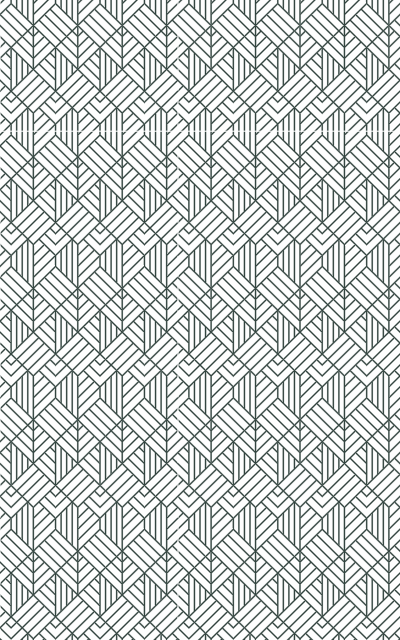
Reproduce this pattern procedurally as a Shadertoy shader.

```glsl
#define COLUMNS 9.0
#define ROWS 4.87
#define ROW_SHIFT 0.194
#define LINE_WIDTH 0.255
#define STRIPE_GAP 2.0
#define CHEVRON_GAP 2.0
#define SEAM_WIDTH 0.0028
#define SEAM_DASHES 48.0
#define SEAM_POS vec2(0.445, 0.205)
#define INK vec3(0.19, 0.26, 0.24)
#define PAPER vec3(0.995)

const float TILE = 8.0;   // sum-coordinate span of one diamond
const float DIAG = 0.7071;

float hash(float n) {
    n = fract(n * 0.1031);
    n *= n + 33.33;
    return fract(n * (n + n));
}

// Distance to the nearest of evenly spaced lines
float stripes(float t, float gap) {
    return abs(fract(t / gap + 0.5) - 0.5) * gap;
}

// Distance to the line work; x runs right, y runs down, a repeat is 8 by 24
float lattice(vec2 pos) {
    vec2 diagonal = vec2(pos.y + pos.x, pos.y - pos.x);
    vec2 cell = floor(diagonal / TILE);
    vec2 p = diagonal - cell * TILE;
    float kind = mod(cell.x + cell.y, 6.0);

    float x = 0.5 * (p.x - p.y);
    float depth = max(p.x, p.y);
    float upperEdge = min(p.x, p.y);
    float lowerEdge = TILE - depth;
    float rising = DIAG * stripes(p.x, STRIPE_GAP);
    float falling = DIAG * stripes(p.y, STRIPE_GAP);
    float upright = stripes(x, 1.0);
    float chevrons = DIAG * stripes(depth, CHEVRON_GAP);
    float edge = DIAG * min(upperEdge, lowerEdge);

    // Chevrons around a stem
    if (kind < 0.5) return min(edge, min(chevrons, abs(x)));
    // Diagonal and upright halves
    if (kind < 1.5) return min(edge, x > 0.0 ? upright : min(falling, abs(x)));
    // Rising box
    if (kind < 2.5) return min(edge, rising);
    // Open chevrons, with the stripes of the tile below entering at the foot
    if (kind < 3.5) {
        float fold = TILE - CHEVRON_GAP;
        float foot = x > 0.0 ? upright : min(rising, abs(x));
        float d = depth > fold ? foot : chevrons;
        return min(min(d, DIAG * abs(depth - fold)), DIAG * upperEdge);
    }
    // Upright and diagonal halves without upper edges
    if (kind < 4.5) {
        float halves = x < 0.0 ? upright : min(rising, abs(x));
        return min(DIAG * lowerEdge, halves);
    }
    // Falling box
    return min(edge, falling);
}

float band(float d, float halfWidth, float soft) {
    return 1.0 - smoothstep(halfWidth - soft, halfWidth + soft, d);
}

// Thin pale joins between sheets, dashed along the height
float seams(vec2 uv) {
    float soft = 0.6 / iResolution.x;
    float along = uv.y * SEAM_DASHES;
    float dashLength = 0.35 + 0.4 * hash(floor(along) + 7.0);
    float dash = band(abs(fract(along) - 0.5), 0.5 * dashLength,
                      SEAM_DASHES / iResolution.y);
    float side = min(uv.x, abs(uv.x - SEAM_POS.x));
    float vertical = dash * band(side, 0.5 * SEAM_WIDTH, soft);
    float aspect = iResolution.y / iResolution.x;
    float across = abs(uv.y - SEAM_POS.y) * aspect;
    float horizontal = band(across, 0.5 * SEAM_WIDTH, soft);
    return max(vertical, 0.9 * horizontal);
}

void mainImage(out vec4 fragColor, in vec2 fragCoord) {
    vec2 uv = fragCoord / iResolution.xy;
    uv.y = 1.0 - uv.y;

    vec2 pos = vec2(uv.x * COLUMNS * 8.0 - 6.0,
                    (uv.y * ROWS - ROW_SHIFT) * 24.0);
    float pixel = COLUMNS * 8.0 / iResolution.x;
    float ink = band(lattice(pos), 0.5 * LINE_WIDTH, 0.75 * pixel);
    ink *= 1.0 - seams(uv);

    fragColor = vec4(mix(PAPER, INK, ink), 1.0);
}
```
